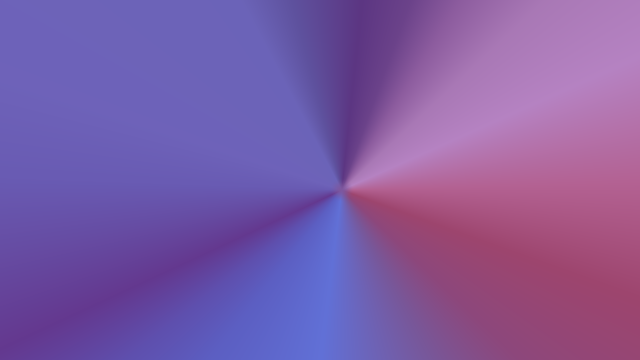
This background is drawn by a Shadertoy shader. Its source:

```glsl
const vec2 CENTER = vec2(0.534, 0.472);   // fan apex, fraction of the canvas
const float APEX_BLUR = 0.035;            // soft radius, in canvas heights
const vec3 APEX_COLOR = vec3(0.49, 0.34, 0.62);

// Fan colours, counterclockwise from the right edge
const vec3 ROSE       = vec3(0.70, 0.38, 0.57);
const vec3 ORCHID     = vec3(0.71, 0.51, 0.76);
const vec3 LILAC      = vec3(0.66, 0.47, 0.71);
const vec3 MAUVE      = vec3(0.55, 0.36, 0.62);
const vec3 PLUM       = vec3(0.42, 0.26, 0.54);
const vec3 DARK_PLUM  = vec3(0.36, 0.21, 0.51);
const vec3 INDIGO     = vec3(0.37, 0.32, 0.62);
const vec3 PERIWINKLE = vec3(0.42, 0.39, 0.72);
const vec3 LAVENDER   = vec3(0.43, 0.385, 0.725);
const vec3 IRIS       = vec3(0.41, 0.355, 0.70);
const vec3 VIOLET     = vec3(0.40, 0.30, 0.64);
const vec3 PURPLE     = vec3(0.39, 0.22, 0.56);
const vec3 BLUE_IRIS  = vec3(0.37, 0.31, 0.68);
const vec3 BLUE       = vec3(0.36, 0.37, 0.76);
const vec3 BRIGHT     = vec3(0.38, 0.44, 0.84);
const vec3 DUSK       = vec3(0.47, 0.34, 0.60);
const vec3 WINE       = vec3(0.55, 0.28, 0.485);
const vec3 CRIMSON    = vec3(0.615, 0.27, 0.43);

const int STOPS = 19;
const vec3 FAN_COLORS[STOPS] = vec3[STOPS](
    ROSE, ORCHID, LILAC, MAUVE, PLUM, DARK_PLUM, INDIGO, PERIWINKLE, LAVENDER, IRIS,
    VIOLET, PURPLE, BLUE_IRIS, BLUE, BRIGHT, DUSK, WINE, CRIMSON, ROSE);

// Direction of each colour in degrees; the last closes the circle
const float FAN_ANGLES[STOPS] = float[STOPS](
    1.0, 24.0, 43.0, 58.0, 70.0, 84.0, 105.0, 118.0, 162.0, 178.0,
    190.0, 205.0, 218.0, 232.0, 263.0, 298.0, 316.0, 340.0, 361.0);

// Conic gradient through all the stops
vec3 fanColor(float angle) {
    vec3 color = FAN_COLORS[0];
    for (int i = 1; i < STOPS; i++) {
        float span = FAN_ANGLES[i] - FAN_ANGLES[i - 1];
        float blend = clamp((angle - FAN_ANGLES[i - 1]) / span, 0.0, 1.0);
        color = mix(color, FAN_COLORS[i], blend);
    }
    return color;
}

void mainImage(out vec4 fragColor, in vec2 fragCoord) {
    vec2 fromApex = (fragCoord - CENTER * iResolution.xy) / iResolution.y;
    float radius = length(fromApex);

    // The tiny offset keeps atan defined at the apex
    float angle = degrees(atan(fromApex.y, fromApex.x + 1e-6));
    angle = FAN_ANGLES[0] + mod(angle - FAN_ANGLES[0], 360.0);

    // Colours melt together at the apex
    vec3 color = mix(APEX_COLOR, fanColor(angle), smoothstep(0.0, APEX_BLUR, radius));
    fragColor = vec4(color, 1.0);
}
```
